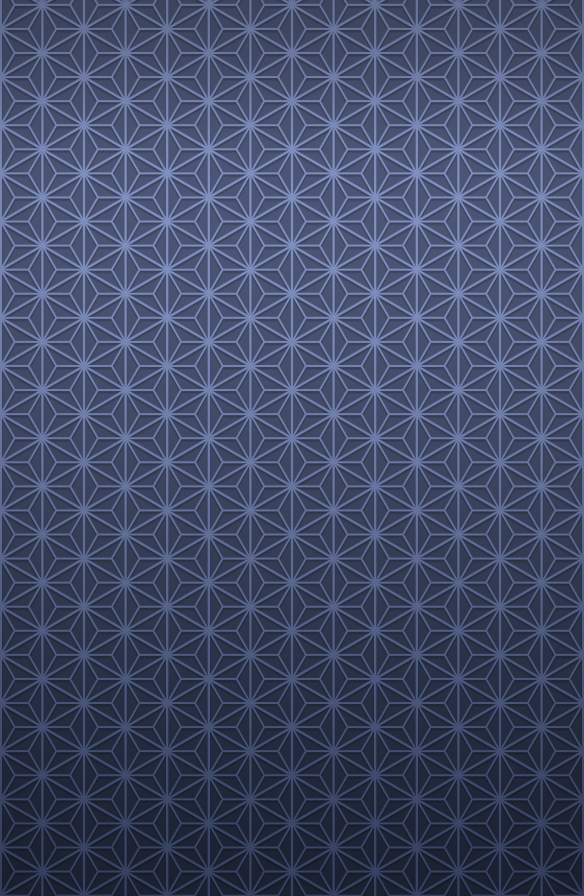
Reproduce this pattern procedurally as a Shadertoy shader.

```glsl
// Hemp-leaf star lattice: a triangular grid whose triangles are split from
// their centres, drawn as fine raised lines over a vertical blue gradient.
// Each point is folded into one 30 degree wedge around its nearest star.

const vec2  STAR_STEP    = vec2(0.04643, 0.05374); // column and row step, in heights
const float STAR_ORIGIN  = 0.0273;                 // height of the lowest centre star
const float EDGE_HALF    = 0.025;                  // half widths, in star steps
const float SPOKE_HALF   = 0.020;
const float SHADOW_DROP  = 0.045;
const float SHADOW_BLUR  = 0.035;
const float SHADOW_DEPTH = 0.24;
const float TOP_DIM      = 0.20;
const float SIDE_DIM     = 0.06;

const vec3 GROUND_LOW  = vec3(0.095, 0.120, 0.180);
const vec3 GROUND_HIGH = vec3(0.300, 0.335, 0.460);
const vec3 LINE_LOW    = vec3(0.200, 0.245, 0.370);
const vec3 LINE_HIGH   = vec3(0.500, 0.565, 0.755);

const float ROOT3 = 1.7320508;

// Offset from the nearest star; neighbouring stars are one unit apart.
vec2 nearestStar(vec2 p) {
    vec2 period = vec2(ROOT3, 1.0);
    vec2 a = p - period * floor(p / period + 0.5);
    vec2 b = p - period * (floor(p / period) + 0.5);
    return dot(a, a) < dot(b, b) ? a : b;
}

// Distances to the nearest triangle edge (x) and centre spoke (y).
vec2 lineDistances(vec2 p) {
    vec2 mirror = vec2(-0.5, 0.5 * ROOT3);
    vec2 q = abs(nearestStar(p));
    q -= 2.0 * max(dot(q, mirror), 0.0) * mirror;
    q.y = abs(q.y);
    return vec2(-dot(q, mirror), q.y);
}

// Coverage of the line work, softened over the given width.
float lineCoverage(vec2 p, float blur) {
    vec2 d = lineDistances(p) - vec2(EDGE_HALF, SPOKE_HALF);
    vec2 cover = clamp(0.5 - d / blur, 0.0, 1.0);
    return max(cover.x, cover.y);
}

void mainImage(out vec4 fragColor, in vec2 fragCoord) {
    vec2 uv = fragCoord / iResolution.xy;
    vec2 pos = vec2(fragCoord.x - 0.5 * iResolution.x, fragCoord.y) / iResolution.y;
    vec2 p = (pos - vec2(0.0, STAR_ORIGIN)) / STAR_STEP;
    p.x *= 0.5 * ROOT3;
    float pixel = 1.0 / (iResolution.y * STAR_STEP.y);

    // Light falls from the upper part and fades at the borders.
    float light = smoothstep(-0.1, 0.8, uv.y);
    float dim = 1.0 - TOP_DIM * smoothstep(0.8, 1.0, uv.y);
    dim *= 1.0 - SIDE_DIM * pow(abs(2.0 * uv.x - 1.0), 4.0);

    // Ground with a soft shadow under the raised lines.
    float shadow = lineCoverage(p + vec2(0.0, SHADOW_DROP), SHADOW_BLUR + pixel);
    vec3 color = mix(GROUND_LOW, GROUND_HIGH, light) * (1.0 - SHADOW_DEPTH * shadow);

    // Line work.
    color = mix(color, mix(LINE_LOW, LINE_HIGH, light), lineCoverage(p, pixel));
    fragColor = vec4(color * dim, 1.0);
}
```
